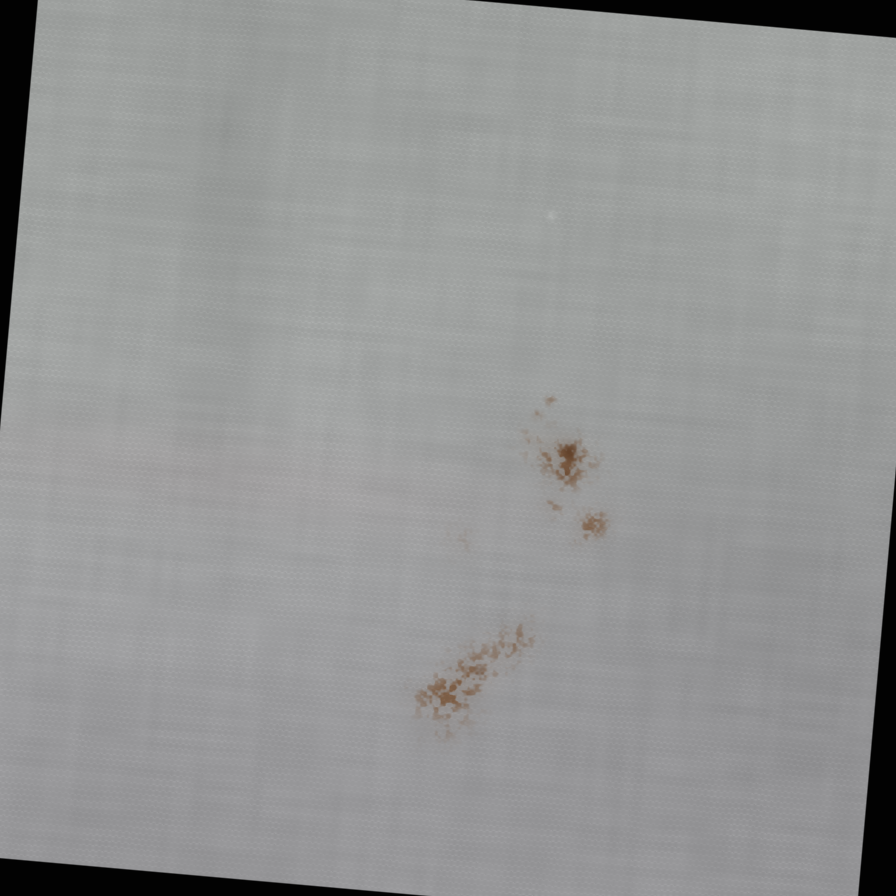
A Shadertoy shader for this texture:

```glsl
// Draws a tilted square of pale woven cloth on black, marked by speckled rust stains.

const float TILT = 0.0882;
const vec2 THREADS = vec2(140.0, 164.0);
const vec3 BACKDROP = vec3(0.006);
const vec3 RUST = vec3(0.47, 0.33, 0.22);
const vec3 DARK_RUST = vec3(0.35, 0.22, 0.13);

float hash(vec2 p) {
    vec3 h = fract(vec3(p.xyx) * 0.1031);
    h += dot(h, h.yzx + 33.33);
    return fract((h.x + h.y) * h.z);
}

float noise(vec2 p) {
    vec2 i = floor(p), f = fract(p);
    f = f * f * (3.0 - 2.0 * f);
    float low = mix(hash(i), hash(i + vec2(1, 0)), f.x);
    float high = mix(hash(i + vec2(0, 1)), hash(i + vec2(1, 1)), f.x);
    return mix(low, high, f.y);
}

float fbm(vec2 p) {
    float sum = 0.0, gain = 0.5;
    for (int i = 0; i < 4; i++) {
        sum += gain * noise(p);
        p = mat2(1.6, 1.2, -1.2, 1.6) * p + 7.3;
        gain *= 0.5;
    }
    return sum / 0.9375;
}

// Soft elliptical falloff, turned by an angle
float blob(vec2 p, vec2 center, vec2 radius, float angle) {
    float c = cos(angle), s = sin(angle);
    vec2 d = p - center;
    d = vec2(c * d.x + s * d.y, c * d.y - s * d.x) / radius;
    return exp(-dot(d, d));
}

// Staggered bumps of the weave, with slightly uneven threads
float weave(vec2 q) {
    vec2 t = q * THREADS + 0.35 * vec2(noise(q * 30.0), noise(q * 30.0 + 50.0));
    float row = floor(t.y);
    float across = cos(6.2832 * (t.x + 0.5 * mod(row, 2.0)));
    float along = cos(6.2832 * (t.y - 0.5));
    float strength = 0.6 + 0.8 * noise(q * 45.0 + 9.0);
    return strength * (0.65 * across * (0.6 - 0.4 * along) - 0.3 * along);
}

// Broad light, folds and slubs
vec3 clothColor(vec2 uv, vec2 q) {
    float light = 0.612;
    light += 0.030 * blob(uv, vec2(0.34, 0.56), vec2(0.20, 0.26), 0.0);
    light += 0.024 * blob(uv, vec2(0.92, 0.90), vec2(0.36, 0.24), 0.0);
    light += 0.020 * blob(uv, vec2(0.02, 0.62), vec2(0.15, 0.40), 0.0);
    light -= 0.030 * blob(uv, vec2(0.255, 0.70), vec2(0.055, 0.32), -0.06);
    light -= 0.042 * blob(uv, vec2(0.95, 0.22), vec2(0.38, 0.34), 0.0);
    light -= 0.026 * blob(uv, vec2(0.22, 0.06), vec2(0.34, 0.16), 0.0);
    light += 0.022 * (fbm(q * 5.0 + 3.0) - 0.5);
    light += 0.022 * (noise(q * vec2(14.0, 95.0)) - 0.5);
    light += 0.016 * (noise(q * vec2(90.0, 12.0) + 20.0) - 0.5);
    vec3 tint = mix(vec3(0.997, 0.996, 1.010), vec3(0.992, 1.010, 0.998),
                    smoothstep(0.1, 0.8, uv.y));
    float blush = blob(uv, vec2(0.25, 0.47), vec2(0.35, 0.05), -0.12);
    return light * tint + vec3(0.010, -0.002, 0.0) * blush;
}

// Overall strength of the stained areas
float stainArea(vec2 uv) {
    float area = 1.00 * blob(uv, vec2(0.628, 0.491), vec2(0.034, 0.023), -0.35);
    area += 0.50 * blob(uv, vec2(0.633, 0.468), vec2(0.014, 0.016), 0.0);
    area += 0.90 * blob(uv, vec2(0.661, 0.413), vec2(0.022, 0.015), 0.70);
    area += 0.50 * blob(uv, vec2(0.617, 0.435), vec2(0.015, 0.012), 0.0);
    area += 0.60 * blob(uv, vec2(0.590, 0.511), vec2(0.009, 0.007), 0.0);
    area += 0.70 * blob(uv, vec2(0.598, 0.535), vec2(0.006), 0.0);
    area += 0.50 * blob(uv, vec2(0.615, 0.553), vec2(0.007), 0.0);
    area += 0.85 * blob(uv, vec2(0.520, 0.244), vec2(0.045, 0.025), 0.75);
    area += 0.60 * blob(uv, vec2(0.490, 0.222), vec2(0.032, 0.017), 0.0);
    area += 0.60 * blob(uv, vec2(0.577, 0.284), vec2(0.028, 0.018), 0.90);
    area += 0.28 * blob(uv, vec2(0.500, 0.188), vec2(0.030, 0.018), 0.30);
    area += 0.22 * blob(uv, vec2(0.514, 0.395), vec2(0.018, 0.018), 0.0);
    return min(area, 1.1);
}

vec3 addStains(vec3 cloth, vec2 uv) {
    float area = stainArea(uv);
    float grain = 0.65 * noise(uv * 150.0 + 4.0) + 0.35 * noise(uv * 310.0);
    float specks = smoothstep(0.42, 0.78, grain + 0.22 * (area - 0.5));
    float amount = area * (0.16 + 0.75 * specks);
    vec3 color = mix(cloth, RUST, clamp(amount, 0.0, 0.85));
    float core = blob(uv, vec2(0.636, 0.495), vec2(0.010, 0.012), 0.3);
    core += 0.45 * blob(uv, vec2(0.632, 0.471), vec2(0.009, 0.008), 0.0);
    core += 0.45 * blob(uv, vec2(0.535, 0.250), vec2(0.006, 0.007), 0.0);
    return mix(color, DARK_RUST, 0.75 * min(core, 1.0) * (0.5 + 0.5 * specks));
}

void mainImage(out vec4 fragColor, in vec2 fragCoord) {
    vec2 uv = fragCoord / iResolution.xy;
    vec2 p = uv - 0.5;
    float c = cos(TILT), s = sin(TILT);
    vec2 q = vec2(c * p.x - s * p.y, s * p.x + c * p.y);

    // Cloth, stains, weave and one pale fleck
    vec3 color = addStains(clothColor(uv, q), uv);
    color *= 1.0 + 0.034 * weave(q);
    color += 0.06 * blob(uv, vec2(0.615, 0.759), vec2(0.005, 0.006), 0.0);

    // Square outline
    float edge = max(abs(q.x), abs(q.y)) - 0.5;
    float pixel = 1.0 / iResolution.y;
    float inside = 1.0 - smoothstep(-pixel, pixel, edge);
    fragColor = vec4(mix(BACKDROP, color, inside), 1.0);
}
```
